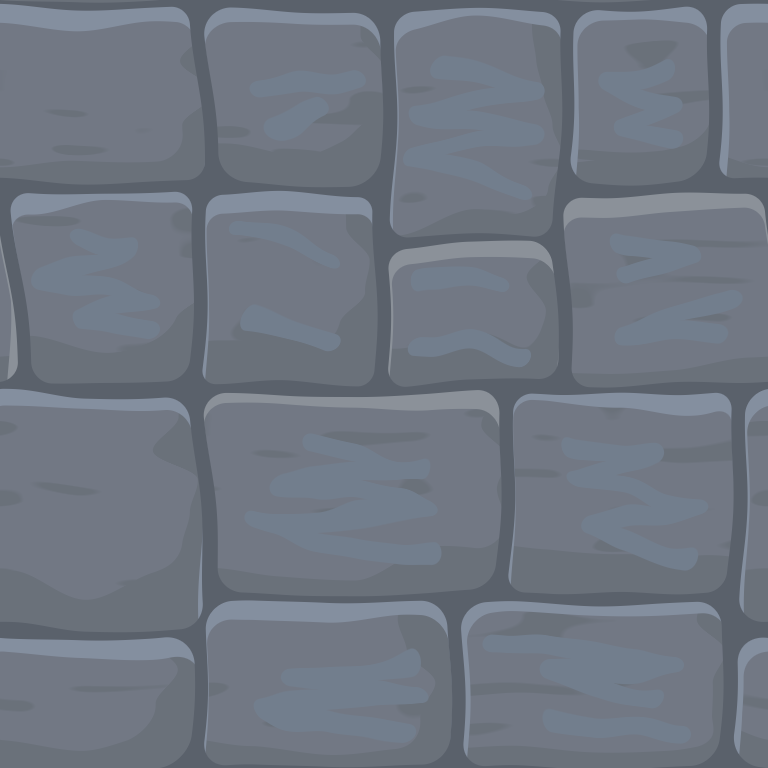
Reproduce this texture procedurally as a Shadertoy shader.

```glsl
// Seamless wall of hand-painted, blue-grey stone blocks with dark joints.
// Four rows of leaning rounded boxes, each with a worn face, dark chips,
// zigzag brush strokes and a pale rim along its top edge.

#define TAU 6.2831853
#define GAP vec2(0.0088, 0.0068)   // half width of upright and level joints
#define WOBBLE 0.0035              // bend shared by all joints
#define RIM 0.018                  // mean thickness of the top rim
#define STROKE_RADIUS 0.0125
#define STROKES 5
#define GREY_RIMS 0x2C0            // one bit per stone: neutral rim
#define UNPAINTED 0x1101           // one bit per stone: no brush strokes

const vec3 JOINT_COLOR  = vec3(0.353, 0.380, 0.420);
const vec3 SHADE_COLOR  = vec3(0.416, 0.443, 0.480);
const vec3 FACE_COLOR   = vec3(0.447, 0.471, 0.518);
const vec3 STROKE_COLOR = vec3(0.447, 0.494, 0.553);
const vec3 BLUE_RIM     = vec3(0.518, 0.560, 0.625);
const vec3 GREY_RIM     = vec3(0.545, 0.570, 0.600);

// Layout, measured from the top: level joints, upright joints and their lean
const float LEVELS[5] = float[5](0.006, 0.246, 0.506, 0.779, 1.006);
const vec4 CUTS[4] = vec4[4](
    vec4(-0.070, 0.267, 0.505, 0.737), vec4(0.020, 0.259, 0.497, 0.732),
    vec4(-0.039, 0.268, 0.659, 0.961), vec4(-0.052, 0.259, 0.594, 0.948));
const vec4 LEANS[4] = vec4[4](
    vec4(-0.009, 0.020, -0.007, -0.013), vec4(0.031, -0.009, 0.0, 0.010),
    vec4(-0.010, 0.022, -0.010, -0.010), vec4(-0.010, -0.008, 0.0, -0.010));

float hash(vec2 p) {
    return fract(sin(dot(p, vec2(127.1, 311.7))) * 43758.5453);
}

float noise(vec2 p) {
    vec2 i = floor(p), f = fract(p);
    f = f * f * (3.0 - 2.0 * f);
    return mix(mix(hash(i), hash(i + vec2(1, 0)), f.x),
               mix(hash(i + vec2(0, 1)), hash(i + vec2(1, 1)), f.x), f.y);
}

// Antialiased coverage of a signed distance
float cover(float d) {
    return clamp(0.5 - d * iResolution.y, 0.0, 1.0);
}

// Rounded meeting of two edges, e holding the distance to each
float corner(vec2 e, float r) {
    e += r;
    return length(max(e, 0.0)) + min(max(e.x, e.y), 0.0) - r;
}

float segment(vec2 p, vec2 a, vec2 b) {
    vec2 ab = b - a;
    return length(p - a - ab * clamp(dot(p - a, ab) / dot(ab, ab), 0.0, 1.0));
}

// Box whose left and right sides lean separately
float block(vec2 q, vec2 halfSize, vec2 lean, float r) {
    vec2 slide = 0.5 * lean * q.y / halfSize.y;
    float side = max(slide.x - q.x, q.x - slide.y) - halfSize.x;
    return corner(vec2(side, abs(q.y) - halfSize.y) + GAP, r);
}

// Height of a level joint, dropped under the two taller stones
float levelAt(int level, int col) {
    float drop = level == 1 && col == 2 ? 0.067 : level == 3 && col == 0 ? 0.044 : 0.0;
    return LEVELS[level] + drop;
}

// Turning point k of the zigzag brush line
vec2 zigzag(int k, vec2 halfSize, float seed) {
    float side = (k & 1) == 0 ? -1.0 : 1.0;
    vec2 jitter = vec2(hash(vec2(seed, k)), hash(vec2(k + 20, seed)));
    float down = (float(k) + 0.8 * jitter.y) / float(STROKES);
    return halfSize * vec2(side * mix(0.2, 0.72, jitter.x), mix(-0.6, 0.45, down));
}

vec3 paintStone(vec3 color, vec2 p, int row, int col) {
    int id = row * 4 + col, next = (col + 1) & 3;
    float seed = float(id) * 7.0 + 3.0;

    // Place the stone and wrap it around the canvas
    float left = CUTS[row][col], right = CUTS[row][next] + (col == 3 || (row > 1 && col == 2 && false) ? 1.0 : 0.0);
    float top = levelAt(row, col), bottom = levelAt(row + 1, col);
    vec2 halfSize = 0.5 * vec2(right - left, bottom - top);
    vec2 lean = vec2(LEANS[row][col], LEANS[row][next]);
    vec2 q = p - 0.5 * vec2(left + right, top + bottom);
    q -= floor(q + 0.5);
    q.y += 0.010 * (noise(vec2(q.x * 11.0 + 40.0, seed)) - 0.5);

    float radius = mix(0.018, 0.042, hash(vec2(seed, 1.5)));
    float outline = block(q, halfSize, lean, radius);
    if (outline > 0.01) return color;

    // Lit face with lobed lower and right borders, broken by flat chips
    vec2 reach = mix(vec2(0.72, 0.40), vec2(1.02, 0.85), vec2(hash(vec2(seed, 2.5)), hash(vec2(seed, 3.5))));
    vec2 lobes = vec2(noise(vec2(q.y * 24.0, seed)), noise(vec2(q.x * 10.0, seed + 5.0))) - 0.5;
    float face = corner(q - halfSize * reach + lobes * vec2(0.06, 0.04), 0.035);
    float chips = (0.17 - noise(q * vec2(11.0, 42.0) + seed * 3.7)) / 36.0;
    vec3 stone = mix(SHADE_COLOR, FACE_COLOR, cover(max(face, chips)));

    // Broken zigzag of round brush strokes
    float strokes = 1.0;
    vec2 bent = q + 0.02 * (vec2(noise(q * 18.0 + seed), noise(q * 18.0 - seed)) - 0.5);
    for (int k = 0; k < STROKES; k++)
        if (hash(vec2(k + 50, seed)) < 0.78)
            strokes = min(strokes, segment(bent, zigzag(k, halfSize, seed), zigzag(k + 1, halfSize, seed)));
    if (((UNPAINTED >> id) & 1) == 0)
        stone = mix(stone, STROKE_COLOR, cover(strokes - STROKE_RADIUS));

    // Rim: what a lowered copy of the outline leaves bare
    float sideRim = 0.008 * pow(hash(vec2(seed, 4.5)), 2.0);
    float depth = RIM * mix(0.45, 1.55, noise(vec2(q.x * 10.0, seed + 9.0)));
    float lowered = block(q - vec2(sideRim, depth), halfSize + vec2(0.0, depth), lean, radius);
    lowered = max(lowered, block(vec2(q.x - sideRim, min(q.y - depth, 0.0)), halfSize, lean, radius));
    vec3 rimColor = ((GREY_RIMS >> id) & 1) == 1 ? GREY_RIM : BLUE_RIM;
    stone = mix(rimColor, stone, cover(lowered));
    return mix(color, stone, cover(outline));
}

void mainImage(out vec4 fragColor, in vec2 fragCoord) {
    vec2 p = fragCoord / iResolution.xy;
    p.y = 1.0 - p.y;
    p += WOBBLE * sin(TAU * (vec2(4, 3) * p.yx + vec2(0.1, 0.35)));
    vec3 color = JOINT_COLOR;
    for (int row = 0; row < 4; row++)
        for (int col = 0; col < (row < 2 ? 4 : 3); col++)
            color = paintStone(color, p, row, col);
    fragColor = vec4(color, 1.0);
}
```
